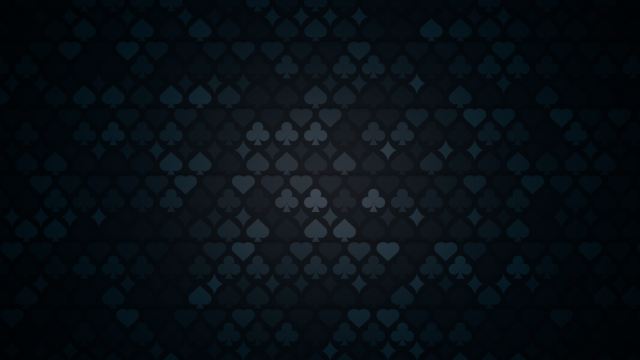
This pattern is drawn by a WebGL 1 fragment shader. Its source:

```glsl
precision highp float;
// Dark card-suit wallpaper: staggered hearts, clubs, diamonds and spades under a soft central glow.

uniform vec2 u_resolution;

const float COLUMNS = 22.13;              // repeats across the canvas
const vec2 PERIOD = vec2(1.0, 2.311);     // one repeat, in column widths
const vec2 HEART_ORIGIN = vec2(0.35, -0.165);

float hash(vec2 cell, float seed) {
  vec3 q = fract(vec3(cell, seed) * vec3(0.1031, 0.1130, 0.0973) + 0.137);
  q += dot(q, q.yzx + 33.33);
  return fract((q.x + q.y) * q.z);
}

// Suit distances: each shape is centred on its bounding box
float heart(vec2 p) {
  vec2 q = p / vec2(0.655, 0.6) + vec2(0.0, 0.552);
  q.x = abs(q.x);
  float d;
  if (q.x + q.y > 1.0) {
    d = length(q - vec2(0.25, 0.75)) - 0.3536;
  } else {
    vec2 side = q - 0.5 * max(q.x + q.y, 0.0);
    float nearest = min(length(q - vec2(0.0, 1.0)), length(side));
    d = nearest * sign(q.x - q.y);
  }
  return d * 0.6;
}

float stem(vec2 p, float top, float bottom) {
  float t = clamp((top - p.y) / (top - bottom), 0.0, 1.0);
  float halfWidth = 0.03 + 0.11 * t * t;
  float ends = abs(p.y - 0.5 * (top + bottom)) - 0.5 * (top - bottom);
  return max(abs(p.x) - halfWidth, ends);
}

float club(vec2 p) {
  float topLobe = length(p - vec2(0.0, 0.21)) - 0.19;
  float sideLobe = length(vec2(abs(p.x), p.y) - vec2(0.212, -0.07)) - 0.19;
  float core = length(p) - 0.09;
  return min(min(topLobe, sideLobe), min(core, stem(p, 0.0, -0.4)));
}

float diamond(vec2 p) {
  vec2 q = abs(p) / vec2(0.29, 0.35);
  float arc = 1.709 - length(q - 1.6);
  return 0.3 * max(arc, q.x + q.y - 1.0);
}

float spade(vec2 p) {
  float body = heart(vec2(p.x, 0.07 - p.y));
  return min(body, stem(p, -0.05, -0.4));
}

// Repeat helpers
vec2 cellIndex(vec2 p, vec2 origin) {
  return floor((p - origin) / PERIOD + 0.5);
}

vec2 cellLocal(vec2 p, vec2 origin) {
  return p - origin - cellIndex(p, origin) * PERIOD;
}

float coverage(float d, float softness) {
  return 1.0 - smoothstep(-softness, softness, d);
}

// Each printed suit has its own opacity, mostly faint
float opacity(vec2 cell, float seed) {
  float h = hash(cell, seed);
  return mix(0.13, 1.0, h * h);
}

float suitLayer(vec2 p, float softness) {
  float ink = 0.0;
  for (int i = 0; i < 4; i++) {
    float suit = float(i);
    vec2 offset = vec2(0.0);
    if (i == 1) offset = vec2(0.5, -0.54);
    if (i == 2) offset = vec2(0.0, -1.115);
    if (i == 3) offset = vec2(0.5, -1.575);
    vec2 origin = HEART_ORIGIN + offset;
    vec2 local = cellLocal(p, origin);
    float d = heart(local);
    if (i == 1) d = club(local);
    if (i == 2) d = diamond(local);
    if (i == 3) d = spade(local);
    float strength = opacity(cellIndex(p, origin), suit * 17.0 + 5.0);
    ink = max(ink, strength * coverage(d, softness));
  }
  return ink;
}

// Teal at the rim, warming to grey as the glow grows
vec3 lightRamp(float glow, vec3 rim, vec3 teal, vec3 warm) {
  return rim + teal * glow + warm * glow * glow;
}

void main() {
  vec2 centred = gl_FragCoord.xy - 0.5 * u_resolution;
  vec2 p = centred / u_resolution.x * COLUMNS;
  float softness = 0.8 * COLUMNS / u_resolution.x;

  vec2 g = centred / u_resolution.y * vec2(0.85, 1.0);
  float glow = exp(-5.0 * dot(g, g));

  vec3 backdrop = lightRamp(glow, vec3(0.003, 0.018, 0.032),
                            vec3(0.0, 0.035, 0.05), vec3(0.09, 0.05, 0.04));
  vec3 print = lightRamp(glow, vec3(0.004, 0.042, 0.058),
                         vec3(0.005, 0.09, 0.11), vec3(0.145, 0.045, 0.03));

  // Faint dark seam above each row of hearts
  float seamY = cellLocal(p, HEART_ORIGIN + vec2(0.0, 0.35)).y;
  float seam = 1.0 - 0.16 * exp(-seamY * seamY * 250.0);

  float vignette = 1.0 - 0.45 * smoothstep(0.55, 0.95, length(g));
  vec3 color = backdrop + print * suitLayer(p, softness);
  gl_FragColor = vec4(color * seam * vignette, 1.0);
}
```
